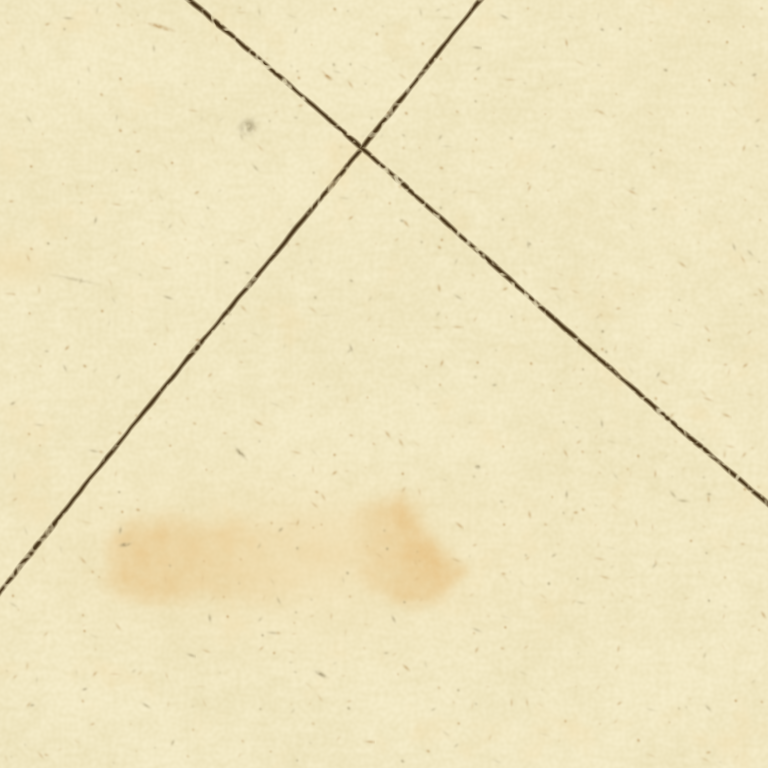
Give the GLSL for this texture, as a Shadertoy shader.

```glsl
// Aged cream paper crossed by two worn ink strokes, with a tan water stain below.
// Gradient noise gives mottling and wear, soft distance shapes form the stain,
// and hashed grids scatter the flecks. Positions are fractions of the canvas.

const vec3 PAPER = vec3(0.955, 0.918, 0.776);
const vec3 PAPER_SHADE = vec3(0.912, 0.868, 0.700);
const vec3 WARM = vec3(0.945, 0.850, 0.650);
const vec3 STAIN = vec3(0.905, 0.755, 0.510);
const vec3 INK = vec3(0.240, 0.165, 0.065);
const vec3 FLECK_BROWN = vec3(0.68, 0.52, 0.31);
const vec3 FLECK_GREY = vec3(0.56, 0.51, 0.38);
const float INK_HALF_WIDTH = 0.0025;
const float INK_SOFTNESS = 0.0021;
const float GRAIN_AMOUNT = 0.024;
const float FLECK_CHANCE = 0.24;
const float TAU = 6.2832;

vec2 hash2(vec2 p) {
    vec3 q = fract(p.xyx * vec3(0.1031, 0.1030, 0.0973));
    q += dot(q, q.yzx + 33.33);
    return fract((q.xx + q.yz) * q.zy);
}

float corner(vec2 cell, vec2 offset) {
    float a = TAU * hash2(cell).x;
    return dot(vec2(cos(a), sin(a)), offset);
}

// Gradient noise, roughly -0.7 to 0.7
float noise(vec2 p) {
    vec2 i = floor(p), f = fract(p), e = vec2(1.0, 0.0);
    vec2 u = f * f * f * (f * (f * 6.0 - 15.0) + 10.0);
    return mix(mix(corner(i, f), corner(i + e, f - e), u.x),
               mix(corner(i + e.yx, f - e.yx), corner(i + 1.0, f - 1.0), u.x), u.y);
}

float fbm(vec2 p) {
    float sum = 0.0, gain = 0.6;
    for (int i = 0; i < 4; i++) {
        sum += gain * noise(p);
        p = p * 2.03 + 17.3;
        gain *= 0.5;
    }
    return sum;
}

// Soft elliptical spot, turned by angle
float spot(vec2 p, vec2 radius, float angle) {
    float c = cos(angle), s = sin(angle);
    vec2 q = vec2(c * p.x + s * p.y, c * p.y - s * p.x) / radius;
    return exp(-dot(q, q));
}

// Coverage of a bowed pen stroke from a to b, broken by short gaps
float inkStroke(vec2 p, vec2 a, vec2 b, float bow, float wear, float seed) {
    float len = length(b - a);
    vec2 dir = (b - a) / len;
    float t = dot(p - a, dir);
    float across = dot(p - a, vec2(-dir.y, dir.x)) - bow * sin(TAU * t / len);
    across += 0.0010 * noise(vec2(t * 50.0, seed));
    float width = INK_HALF_WIDTH * (1.0 + 0.5 * noise(vec2(t * 30.0, seed + 5.0)));
    float soft = INK_SOFTNESS + 0.4 / iResolution.y;
    float body = 1.0 - smoothstep(width - soft, width + soft, abs(across));
    float breaks = noise(vec2(t * 120.0, across * 130.0 + seed));
    breaks += 0.6 * noise(vec2(t * 14.0, seed + 9.0));
    return body * (1.0 - wear * smoothstep(0.05, 0.55, breaks));
}

// Two lobes: a fading rounded bar and a polygon with a darker right rim
float stainDensity(vec2 p) {
    vec2 q = p + 0.022 * vec2(fbm(p * 13.0), fbm(p * 13.0 + 40.0));
    vec2 d = abs(q - vec2(0.275, 0.270)) - vec2(0.095, 0.017);
    float bar = length(max(d, 0.0)) - 0.038;
    float left = 1.0 - smoothstep(-0.022, 0.016, bar);
    left *= mix(0.50, 0.16, smoothstep(0.17, 0.38, q.x));
    float edge = max(dot(q, vec2(0.783, 0.622)) - 0.630, dot(q, vec2(0.633, -0.774)) - 0.190);
    edge = max(edge, max(dot(q, vec2(-0.347, 0.938)) - 0.153, 0.408 - dot(q, vec2(0.42, 0.907))));
    float right = 1.0 - smoothstep(-0.022, 0.012, edge);
    right *= smoothstep(0.40, 0.54, q.x) * 0.52;
    right += 0.22 * spot(p - vec2(0.555, 0.285), vec2(0.065, 0.020), -0.95);
    float bridge = 0.20 * spot(p - vec2(0.42, 0.285), vec2(0.08, 0.045), 0.0);
    return max(max(left, right), bridge) * (1.0 + 0.7 * fbm(p * 38.0));
}

// Hashed flecks, each kept inside its own cell
vec3 addFlecks(vec3 col, vec2 p) {
    for (int layer = 0; layer < 3; layer++) {
        float cells = 17.0 + 13.0 * float(layer);
        vec2 cell = floor(p * cells) + 71.0 * float(layer);
        vec2 place = hash2(cell), look = hash2(cell + 131.0);
        vec2 local = (fract(p * cells) - mix(vec2(0.25), vec2(0.75), place)) / cells;
        vec2 radius = vec2(mix(0.0020, 0.0060, look.y * look.y), 0.0022);
        float amount = step(look.x, FLECK_CHANCE) * mix(0.08, 0.36, place.x * place.x);
        vec3 tint = mix(FLECK_GREY, FLECK_BROWN, step(0.4, place.y));
        col = mix(col, tint, amount * spot(local, radius, TAU * look.y));
    }
    // Larger blemishes: position, length, angle
    vec4 marks[8] = vec4[8](
        vec4(0.209, 0.965, 0.014, -0.3), vec4(0.323, 0.835, 0.010, 0.5),
        vec4(0.426, 0.901, 0.007, -0.7), vec4(0.313, 0.410, 0.008, -0.8),
        vec4(0.163, 0.291, 0.006, 0.2), vec4(0.418, 0.122, 0.007, -0.5),
        vec4(0.622, 0.392, 0.003, 0.0), vec4(0.098, 0.636, 0.024, -0.2));
    for (int i = 0; i < 8; i++) {
        vec4 m = marks[i];
        float strength = (i == 7 ? 0.2 : 0.6) * clamp(0.85 + 1.2 * noise(p * 130.0), 0.0, 1.0);
        vec3 tint = i == 0 || i == 2 ? FLECK_BROWN : FLECK_GREY;
        col = mix(col, tint, strength * spot(p - m.xy, vec2(m.z, i == 1 ? 0.008 : 0.0026), m.w));
    }
    return col;
}

void mainImage(out vec4 fragColor, in vec2 fragCoord) {
    vec2 p = fragCoord / iResolution.xy;
    // Paper: clouds, laid fibres and grain
    float fibres = noise(p * vec2(32.0, 110.0)) + 0.5 * noise(p * vec2(110.0, 40.0) + 9.0);
    float shade = 0.24 + 0.55 * fbm(p * 6.0 + 3.0) + 0.45 * fbm(p * 30.0 + 8.0) + 0.28 * fibres;
    vec3 col = mix(PAPER, PAPER_SHADE, clamp(shade, 0.0, 1.0));
    col += GRAIN_AMOUNT * noise(p * 150.0) * vec3(0.8, 0.9, 1.2);
    // Warm patches and stain
    float warmth = 0.30 * spot(p - vec2(0.37, 0.27), vec2(0.27, 0.10), 0.0);
    warmth += 0.40 * spot(p - vec2(0.015, 0.655), vec2(0.045, 0.025), 0.0);
    warmth += 0.30 * smoothstep(0.10, 0.5, fbm(p * 12.0 + 60.0));
    col = mix(col, WARM, clamp(warmth, 0.0, 1.0));
    col = addFlecks(mix(col, STAIN, clamp(stainDensity(p), 0.0, 1.0)), p);
    // Crossing strokes
    float falling = inkStroke(p, vec2(0.247, 1.0), vec2(1.0, 0.344), 0.002, 0.75, 3.7);
    float rising = inkStroke(p, vec2(0.0, 0.229), vec2(0.625, 1.0), 0.002, 0.50, 21.4);
    fragColor = vec4(clamp(mix(col, INK, 0.93 * max(falling, rising)), 0.0, 1.0), 1.0);
}
```
